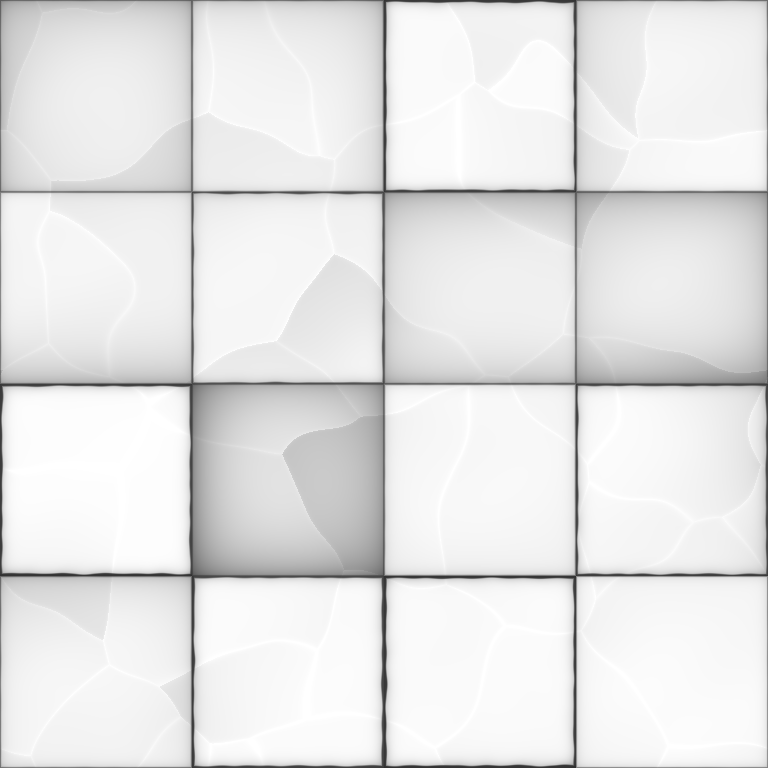
This pattern is drawn by a WebGL 2 fragment shader. Its source:

```glsl
#version 300 es
precision highp float;
// Four by four white stone tiles set at uneven depths, with faint curved facets.

uniform vec2 u_resolution;
out vec4 outColor;

const float TILES = 4.0;          // tiles across and down
const float FACETS = 5.0;         // facet cells across and down
const float FACET_TONE = 0.16;    // darkest facet shading
const float RIM_WIDTH = 0.018;    // pale line between facets
const float RIM_LIGHT = 0.035;
const float STREAK_TONE = 0.025;
const float SHADE_DEPTH = 0.42;   // shadow cast by a higher neighbour
const float SHADE_REACH = 0.15;
const float BEVEL_REACH = 0.022;
const vec2 GAP_WIDTH = vec2(0.004, 0.013);   // plain, framed (in tiles)
const vec2 GAP_STRENGTH = vec2(0.55, 0.92);
const vec2 BEVEL_TONE = vec2(0.10, 0.36);
const vec2 STONE_TONE = vec2(0.945, 0.992);  // sunken, raised
const float GAP_COLOR = 0.16;

// Relief and dark frame of each tile, rows from the bottom up.
const mat4 HEIGHT = mat4(
    0.70, 0.85, 0.85, 0.80,
    1.00, 0.10, 0.75, 0.80,
    0.45, 0.50, 0.30, 0.10,
    0.30, 0.55, 0.85, 0.65);
const mat4 FRAME = mat4(
    0.15, 0.90, 1.00, 0.05,
    1.00, 0.05, 0.15, 0.90,
    0.10, 0.55, 0.15, 0.05,
    0.10, 0.20, 1.00, 0.20);

vec2 hash2(vec2 p) {
    vec3 q = fract(vec3(p.xyx) * vec3(0.1031, 0.1030, 0.0973));
    q += dot(q, q.yzx + 33.33);
    return fract((q.xx + q.yz) * q.zy);
}

float cornerSlope(vec2 cell, vec2 offset, float period) {
    float angle = 6.2832 * hash2(mod(cell, period) + 7.0).x;
    return dot(vec2(cos(angle), sin(angle)), offset);
}

// Gradient noise that wraps after a whole number of cells.
float gradientNoise(vec2 p, float period) {
    vec2 i = floor(p), f = fract(p), e = vec2(1.0, 0.0);
    vec2 u = f * f * f * (f * (f * 6.0 - 15.0) + 10.0);
    float low = mix(cornerSlope(i, f, period), cornerSlope(i + e, f - e, period), u.x);
    float high = mix(cornerSlope(i + e.yx, f - e.yx, period),
                     cornerSlope(i + 1.0, f - 1.0, period), u.x);
    return mix(low, high, u.y);
}

float tileValue(mat4 table, vec2 id) {
    ivec2 k = ivec2(mod(id, TILES));
    return table[k.y][k.x];
}

// Weighted cells with curved borders: x is shading, y is the pale rim.
vec2 facets(vec2 uv) {
    vec2 p = uv * FACETS;
    p += 0.22 * vec2(gradientNoise(uv * 8.0, 8.0), gradientNoise(uv * 8.0 + 3.0, 8.0));
    vec2 base = floor(p), nearestOffset = vec2(0.0), nearestSeed = vec2(0.0);
    float first = 9.0, second = 9.0;
    for (int y = -2; y <= 2; y++)
    for (int x = -2; x <= 2; x++) {
        vec2 cell = base + vec2(x, y);
        vec2 key = mod(cell, FACETS);
        vec2 seed = hash2(key + 41.0);
        vec2 offset = p - cell - 0.1 - 0.8 * hash2(key + 13.0);
        float d = length(offset) - 0.65 * seed.x;
        if (d < first) {
            second = first;
            first = d;
            nearestOffset = offset;
            nearestSeed = seed;
        } else {
            second = min(second, d);
        }
    }
    float angle = 6.2832 * nearestSeed.y;
    float lean = dot(nearestOffset, vec2(cos(angle), sin(angle)));
    float tone = pow(fract(nearestSeed.x * 7.0 + nearestSeed.y * 3.0), 2.0);
    return vec2(tone * smoothstep(-0.45, 0.75, lean), exp(-(second - first) / RIM_WIDTH));
}

void main() {
    vec2 uv = gl_FragCoord.xy / u_resolution;
    vec2 p = uv * TILES, id = floor(p), local = fract(p) - 0.5;
    float pixel = TILES / min(u_resolution.x, u_resolution.y);
    float height = tileValue(HEIGHT, id), frame = tileValue(FRAME, id);

    // Stone face
    vec2 facet = facets(uv);
    float streak = gradientNoise(4.0 * vec2(uv.x, 2.0 * uv.y - uv.x), 4.0);
    float relief = 1.1 - 0.7 * height;
    float tone = mix(STONE_TONE.x, STONE_TONE.y, height);
    tone -= relief * (FACET_TONE * facet.x + STREAK_TONE * streak);
    tone += RIM_LIGHT * facet.y;

    // Shadows, bevels and gaps on the four sides
    float wobble = 0.012 * gradientNoise(uv * 32.0, 32.0);
    float gap = 0.0;
    for (int side = 0; side < 4; side++) {
        float way = side % 2 == 0 ? 1.0 : -1.0;
        vec2 normal = side < 2 ? vec2(way, 0.0) : vec2(0.0, way);
        float d = 0.5 - dot(local, normal);
        float drop = max(0.0, tileValue(HEIGHT, id + normal) - height);
        float sideFrame = frame * (0.65 + 0.35 * hash2(id + normal * 0.3 + 5.0).x);
        float edge = max(0.0, d + wobble * sideFrame);
        float width = mix(GAP_WIDTH.x, GAP_WIDTH.y, sideFrame);
        tone *= 1.0 - SHADE_DEPTH * drop * exp(-d / SHADE_REACH);
        tone *= 1.0 - mix(BEVEL_TONE.x, BEVEL_TONE.y, sideFrame) * exp(-edge / BEVEL_REACH);
        float line = 1.0 - smoothstep(width - pixel, width + pixel, edge);
        gap = max(gap, line * mix(GAP_STRENGTH.x, GAP_STRENGTH.y, sideFrame));
    }
    tone = mix(tone, GAP_COLOR, gap);
    outColor = vec4(vec3(clamp(tone, 0.0, 1.0)), 1.0);
}
```
